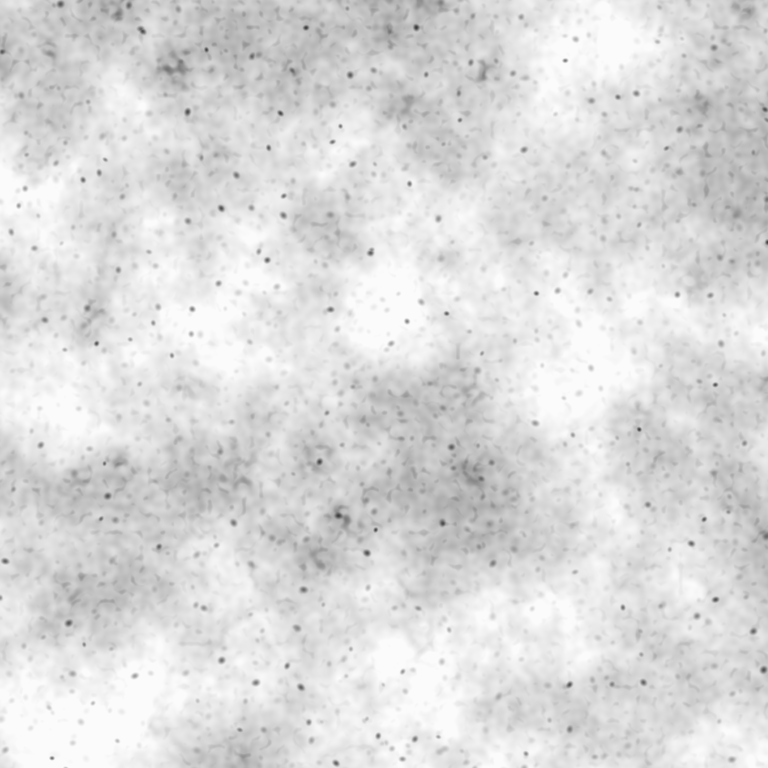
A Shadertoy shader for this texture:

```glsl
// Pale mottled stone: soft grey clouds from rotated gradient-noise octaves,
// darkened in loose horizontal bands, with grainy smudges and small scattered
// dark specks laid out on jittered grids.

const float TAU = 6.2831853;

const float BASE_GREY = 0.876;
const float WHITE_LIMIT = 0.985;
const float CLOUD_SCALE = 4.6;       // large clouds across the canvas
const float CLOUD_CONTRAST = 0.235;
const float CLOUD_GAIN = 0.61;
const int   CLOUD_OCTAVES = 5;
const float BAND_PERIOD = 0.52;
const float BAND_CENTRE = 0.36;
const float BAND_DEPTH = 0.045;
const float GRAIN_SCALE = 78.0;
const float GRAIN_CONTRAST = 0.07;
const float BLOTCH_DEPTH = 0.13;     // soft dark dots inside the grain
const float SMUDGE_CELLS = 10.0;
const float SMUDGE_SHARE = 0.55;
const float SMUDGE_RADIUS = 0.048;
const float SPECK_CELLS = 27.0;
const float SPECK_SHARE = 0.36;
const float SPECK_RADIUS = 0.0072;
const float SPECK_DEPTH = 0.55;
const float FLECK_CELLS = 48.0;      // fainter, more numerous specks
const float FLECK_SHARE = 0.36;
const float FLECK_RADIUS = 0.0075;
const float FLECK_DEPTH = 0.15;

vec2 hash2(vec2 p) {
    vec3 q = fract(p.xyx * vec3(0.1031, 0.1030, 0.0973));
    q += dot(q, q.yzx + 33.33);
    return fract((q.xx + q.yz) * q.zy);
}

float cornerGradient(vec2 cell, vec2 offset) {
    float angle = TAU * hash2(cell).x;
    return dot(vec2(cos(angle), sin(angle)), offset);
}

float gradientNoise(vec2 p) {
    vec2 i = floor(p), f = p - i;
    vec2 u = f * f * f * (f * (f * 6.0 - 15.0) + 10.0);
    vec2 e = vec2(1.0, 0.0);
    float low = mix(cornerGradient(i, f), cornerGradient(i + e, f - e), u.x);
    float high = mix(cornerGradient(i + e.yx, f - e.yx),
                     cornerGradient(i + e.xx, f - e.xx), u.x);
    return mix(low, high, u.y);
}

float clouds(vec2 p) {
    const mat2 turn = mat2(0.8, 0.6, -0.6, 0.8);
    float sum = 0.0, amplitude = 1.0;
    for (int i = 0; i < CLOUD_OCTAVES; i++) {
        sum += amplitude * gradientNoise(p);
        p = turn * p * 2.03 + 17.3;
        amplitude *= CLOUD_GAIN;
    }
    return sum;
}

// Soft ovals on a jittered grid; radius is in canvas units.
float scatter(vec2 uv, float cells, float share, float radius, float seed) {
    vec2 home = floor(uv * cells);
    float cover = 0.0;
    for (int y = -1; y <= 1; y++)
    for (int x = -1; x <= 1; x++) {
        vec2 cell = home + vec2(x, y);
        vec2 place = hash2(cell + seed);
        vec2 kind = hash2(cell + seed + 57.0);
        vec2 shape = hash2(cell + seed + 113.0);
        vec2 d = uv - (cell + place) / cells;
        float angle = TAU * shape.x;
        vec2 axis = vec2(cos(angle), sin(angle));
        d = vec2(dot(d, axis), dot(d, vec2(-axis.y, axis.x)) * 1.2);
        float size = radius * mix(0.65, 1.1, shape.y);
        float oval = 1.0 - smoothstep(0.0, 1.0, length(d) / size);
        float strength = mix(0.3, 1.0, kind.y * kind.y);
        cover = max(cover, oval * strength * step(kind.x, share));
    }
    return cover;
}

void mainImage(out vec4 fragColor, in vec2 fragCoord) {
    vec2 uv = fragCoord / iResolution.y;

    // Broad clouds and loose darker bands
    float cloud = clouds(uv * CLOUD_SCALE + 41.0);
    float band = cos(TAU * (uv.y - BAND_CENTRE) / BAND_PERIOD);
    band *= mix(1.3, 0.6, smoothstep(0.4, 0.8, uv.y));
    float grey = BASE_GREY + CLOUD_CONTRAST * cloud - BAND_DEPTH * band;
    float shade = 1.0 - smoothstep(0.74, 0.94, grey);
    grey = mix(grey, max(grey, 0.76), 0.5);

    // Fine grain and soft dots, stronger in the darker clouds
    vec2 grainPoint = uv * GRAIN_SCALE;
    float grain = gradientNoise(grainPoint + 9.0) + 0.6 * gradientNoise(grainPoint * 0.47 + 83.0);
    float blotch = smoothstep(0.15, 0.6, gradientNoise(grainPoint * 1.15 + 133.0));
    grey += GRAIN_CONTRAST * grain * mix(0.6, 1.3, shade);
    grey -= BLOTCH_DEPTH * blotch * mix(0.35, 1.0, shade);

    // Ragged smudges made of clustered grain
    vec2 warp = vec2(gradientNoise(uv * 28.0 + 5.0), gradientNoise(uv * 28.0 + 71.0));
    float smudge = scatter(uv + 0.02 * warp, SMUDGE_CELLS, SMUDGE_SHARE, SMUDGE_RADIUS, 211.0);
    float clump = smoothstep(-0.15, 0.45, gradientNoise(grainPoint * 0.95 + 191.0));
    grey -= smudge * (0.09 + 0.36 * clump) * mix(0.2, 1.0, shade);

    // Small specks
    float fleck = scatter(uv, FLECK_CELLS, FLECK_SHARE, FLECK_RADIUS, 307.0);
    float speck = scatter(uv + 0.003 * warp, SPECK_CELLS, SPECK_SHARE, SPECK_RADIUS, 401.0);
    grey = min(grey, WHITE_LIMIT) - FLECK_DEPTH * fleck - SPECK_DEPTH * speck;

    fragColor = vec4(vec3(clamp(grey, 0.0, 1.0)), 1.0);
}
```
